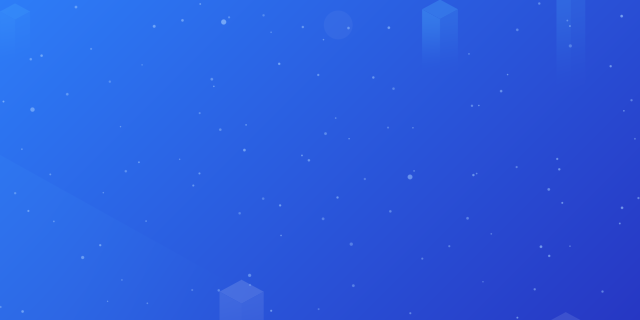
This background is drawn by a Shadertoy shader. Its source:

```glsl
// Diagonal blue gradient with scattered pale dots, faint isometric pillars and a soft disc.

const vec3 SKY_BLUE    = vec3(0.178, 0.490, 0.970);
const vec3 DEEP_INDIGO = vec3(0.150, 0.215, 0.765);
const vec3 CYAN_TINT   = vec3(0.300, 0.720, 1.000);
const vec3 PALE_TINT   = vec3(0.660, 0.740, 0.950);
const vec3 DOT_COLOR   = vec3(0.620, 0.790, 1.000);

// Sine-free hash: three random values per cell.
vec3 hash32(vec2 cell) {
    vec3 q = fract(cell.xyx * vec3(0.1031, 0.1030, 0.0973));
    q += dot(q, q.yxz + 33.33);
    return fract((q.xxy + q.yzz) * q.zyx);
}

// Coverage of the side where the signed distance is negative.
float fill(float dist, float soft) {
    return 1.0 - smoothstep(-soft, soft, dist);
}

// Isometric column: opacity of its diamond cap and of two faces fading downwards.
float pillar(vec2 p, vec2 capCenter, float halfWidth, float fadeLength, vec3 capLeftRight, float soft) {
    vec2 q = p - capCenter;
    float halfHeight = 0.54 * halfWidth;
    float rim = halfHeight * (1.0 - abs(q.x) / halfWidth);
    float cap = fill(abs(q.y) - rim, soft);
    float below = fill(q.y + rim, soft);
    float inside = fill(abs(q.x) - halfWidth, soft);
    float fade = 1.0 - smoothstep(0.0, fadeLength, -q.y);
    float face = mix(capLeftRight.y, capLeftRight.z, smoothstep(-soft, soft, q.x));
    return inside * (cap * capLeftRight.x + below * (1.0 - cap) * face * fade);
}

// One jittered dot per cell; most are tiny, a few are large.
float dots(vec2 p, float cellSize, vec2 seed, float soft) {
    vec2 grid = p / cellSize + seed * 0.37;
    vec2 cell = floor(grid);
    vec3 rnd = hash32(cell + seed * 57.0 + 11.0);
    vec3 look = hash32(cell + seed * 91.0 + 47.0);
    vec2 center = mix(vec2(0.07), vec2(0.93), rnd.xy);
    float radius = 0.0018 + 0.0024 * look.x + 0.005 * pow(rnd.z, 14.0);
    float dist = length(fract(grid) - center) * cellSize - radius;
    return fill(dist, soft) * mix(0.35, 0.65, look.y) * step(look.z, 0.9);
}

void mainImage(out vec4 fragColor, in vec2 fragCoord) {
    vec2 p = fragCoord / iResolution.y;
    float aspect = iResolution.x / iResolution.y;
    float soft = 0.75 / iResolution.y;

    // Background gradient from upper left to lower right
    float ramp = (p.x + 1.0 - p.y) / (aspect + 1.0);
    vec3 color = mix(SKY_BLUE, DEEP_INDIGO, ramp);

    // Pale slanted plane in the lower left corner
    float plane = fill((p.y - 0.516 + 0.557 * p.x) * 0.87, soft);
    color = mix(color, CYAN_TINT, 0.065 * plane * (1.0 - smoothstep(0.1, 0.85, p.x)));

    // Soft disc near the top
    float disc = fill(length(p - vec2(1.057, 0.922)) - 0.045, soft);
    color = mix(color, PALE_TINT, 0.075 * disc);

    // Cyan pillars along the top
    float upper = pillar(p, vec2(0.047, 0.964), 0.047, 0.17, vec3(0.20, 0.16, 0.08), soft)
                + pillar(p, vec2(1.375, 0.971), 0.056, 0.20, vec3(0.28, 0.32, 0.16), soft)
                + pillar(p, vec2(1.784, 1.030), 0.045, 0.32, vec3(0.20, 0.20, 0.12), soft);
    color = mix(color, CYAN_TINT, upper);

    // Lavender pillars along the bottom
    float lower = pillar(p, vec2(0.755, 0.0885), 0.069, 0.30, vec3(0.23, 0.17, 0.15), soft)
                + pillar(p, vec2(1.768, -0.005), 0.055, 0.30, vec3(0.16, 0.10, 0.08), soft);
    color = mix(color, PALE_TINT, lower);

    // Two overlapping layers of scattered dots
    for (int layer = 0; layer < 2; layer++) {
        float dotAlpha = dots(p, 0.18, vec2(float(layer), float(layer) * 1.6), soft);
        color = mix(color, DOT_COLOR, dotAlpha);
    }

    fragColor = vec4(color, 1.0);
}
```
